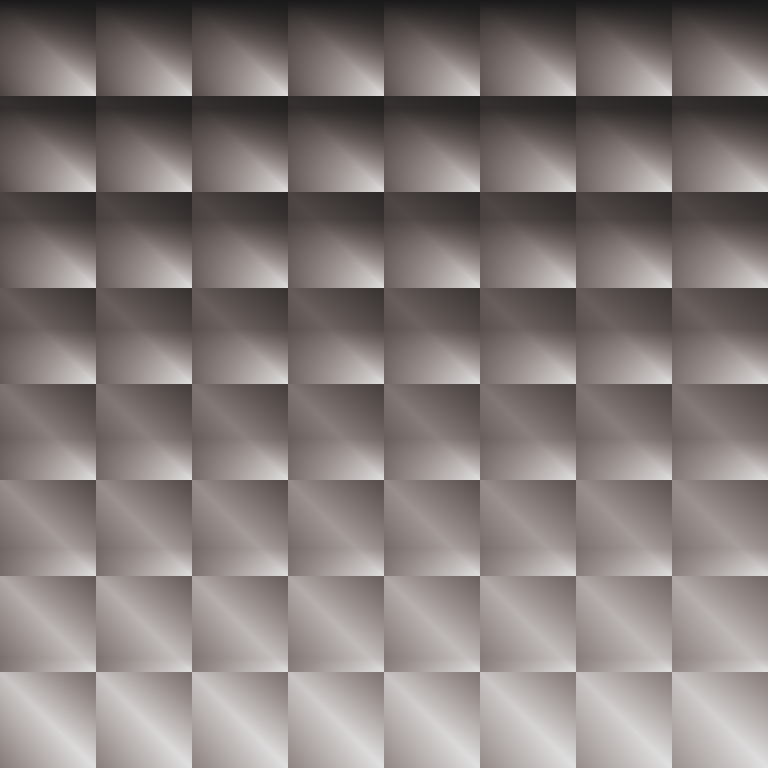
Write a WebGL 1 fragment shader that draws this pattern.

```glsl
precision highp float;
// An 8 by 8 grid of folded tiles, each with a bright diagonal crease.
// A tile ramp is merged by max() with a ramp down the whole canvas, then
// dimmed away from the crease; the dimming softens downward and rightward.

uniform vec2 u_resolution;

// Brightness at a canvas point, measured from the upper left corner.
float foldedTiles(vec2 canvas) {
    vec2 tile = fract(canvas * 8.0);
    float ramp = max(tile.y, canvas.y);
    float creaseDistance = abs(tile.x - tile.y);
    float dimming = 0.8 - 0.34 * canvas.y - 0.12 * canvas.x;
    return ramp * (1.0 - dimming * creaseDistance);
}

// Near-black to pale grey, with a warm tint in the middle tones.
vec3 warmGrey(float value) {
    float tint = 4.0 * value * (1.0 - value);
    return vec3(0.1 + 0.78 * value) - vec3(0.0, 0.038, 0.048) * tint;
}

void main() {
    // Average four samples per pixel to smooth seams and creases.
    vec3 colour = vec3(0.0);
    for (int j = 0; j < 2; j++) {
        for (int i = 0; i < 2; i++) {
            vec2 offset = vec2(float(i), float(j)) * 0.5 - 0.25;
            vec2 canvas = (gl_FragCoord.xy + offset) / u_resolution;
            canvas.y = 1.0 - canvas.y;
            colour += 0.25 * warmGrey(foldedTiles(canvas));
        }
    }
    gl_FragColor = vec4(colour, 1.0);
}
```
